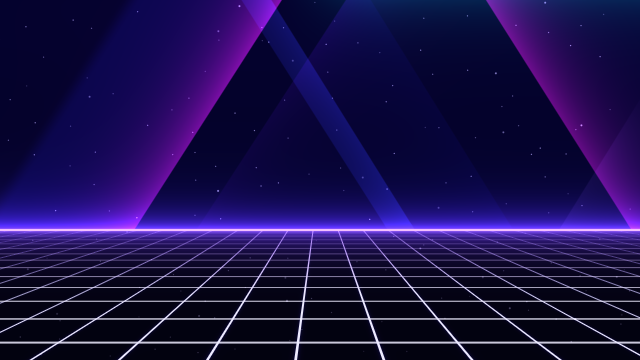
Write a WebGL 2 fragment shader that draws this background.

```glsl
#version 300 es
precision highp float;
// Neon night: a perspective grid floor under a dark sky with slanted light beams.
// Beams are one-sided fades from tilted edges, stars are hashed cells, and the
// grid lines are evenly spaced in projected floor coordinates.
uniform vec2 u_resolution;
out vec4 outColor;

const float HORIZON = 0.361;
const vec3 MAGENTA = vec3(0.46, 0.03, 0.36);
const vec3 BLUE = vec3(0.03, 0.025, 0.20);
const vec3 VIOLET = vec3(0.29, 0.14, 0.70);

vec3 hash3(vec2 cell) {
    vec3 h = fract(cell.xyx * vec3(0.1031, 0.1030, 0.0973));
    h += dot(h, h.yxz + 33.33);
    return fract((h.xxy + h.yzz) * h.zyx);
}

// Antialiased lines at whole values of coord, dimmed when thinner than a pixel
float gridLine(float coord, float halfWidth) {
    float pixel = max(length(vec2(dFdx(coord), dFdy(coord))), 1e-5);
    float dist = abs(fract(coord + 0.5) - 0.5);
    float w = max(halfWidth, 0.5 * pixel);
    return clamp((w - dist) / pixel + 0.5, 0.0, 1.0) * min(1.0, 2.0 * halfWidth / pixel);
}

// Light that starts sharply at dist = 0 and fades out as dist grows
float beam(float dist, float fade) {
    float pixel = 1.0 / u_resolution.y;
    return smoothstep(-pixel, pixel, dist) * exp(-max(dist, 0.0) / fade);
}

vec3 stars(vec2 p) {
    vec3 light = vec3(0.0);
    for (int i = 0; i < 2; i++) {
        float size = i == 0 ? 0.075 : 0.19;
        vec2 cell = floor(p / size);
        vec3 h = hash3(cell + 57.0 + 31.0 * float(i));
        vec2 center = (cell + 0.1 + 0.8 * h.xy) * size;
        float radius = i == 0 ? 0.0013 : 0.0024;
        float blur = 0.8 / u_resolution.y;
        float dot1 = 1.0 - smoothstep(radius - blur, radius + blur, length(p - center));
        float power = step(0.55, h.z) * (0.25 + 1.1 * (h.z - 0.55));
        light += vec3(0.85, 0.8, 1.0) * dot1 * power;
    }
    return light;
}

vec3 sky(vec2 p) {
    float drop = 1.0 - p.y;
    float height = max(p.y - HORIZON, 0.0);
    vec3 color = vec3(0.012, 0.006, 0.14) + vec3(0.005, 0.0, 0.04) * smoothstep(0.4, 1.0, p.y);

    // Teal haze along the upper right
    color += vec3(0.0, 0.13, 0.12) * exp(-drop / 0.07) * smoothstep(-0.15, 0.2, p.x);

    // Wide left beam: magenta rim on its right, blue body to its left
    float left = -0.106 - 0.642 * drop - p.x;
    color += MAGENTA * beam(left, 0.105) * mix(1.1, 0.6, drop);
    color += BLUE * 0.65 * beam(left, 9.0) * (1.0 - smoothstep(0.39, 0.45, left));

    // Right beam, fading to the right
    float right = p.x - 0.461 - 0.633 * drop;
    color += MAGENTA * beam(right, 0.10) * mix(0.95, 0.6, drop);
    color += BLUE * 0.3 * beam(right, 0.4);

    // Narrow blue shaft crossing the middle
    float shaft = -0.135 + 0.624 * drop - p.x;
    float shaftBack = p.x + 0.218 - 0.636 * drop;
    color += vec3(0.05, 0.06, 0.24) * beam(shaft, 0.16) * beam(shaftBack, 9.0);

    // Faint central tent made of two crossing beams
    float tentLeft = p.x - 0.072 + 0.65 * drop;
    float tentRight = 0.141 + 0.62 * drop - p.x;
    color += vec3(0.06, 0.012, 0.13) * beam(tentLeft, 0.14) * exp(-drop * 1.5);
    color += BLUE * 0.3 * beam(tentRight, 0.25) * beam(tentLeft, 9.0);

    // Faint slanted sheen at the far right
    color += vec3(0.05, 0.03, 0.08) * beam(p.x - 1.06 + 0.62 * drop, 0.12) * smoothstep(0.2, 0.45, drop);

    // Glow rising from the horizon
    color += VIOLET * exp(-height / 0.042);
    return color + vec3(0.015, 0.015, 0.14) * exp(-height / 0.13);
}

vec3 ground(vec2 p) {
    float depth = max(HORIZON - p.y, 0.0);
    float scale = depth + 0.1426;
    float across = p.x / (scale * 0.487) + 0.276;
    float along = (7.013 - 1.0 / scale) / 0.3705;
    float near = smoothstep(0.0, 0.2, depth);

    vec3 color = vec3(0.008, 0.006, 0.06) + VIOLET * 0.9 * exp(-depth / 0.05);
    float offset = abs(fract(across + 0.5) - 0.5);
    color += vec3(0.08, 0.06, 0.30) * exp(-offset / 0.022) * (0.4 + 0.6 * near);

    vec3 lineColor = mix(vec3(0.72, 0.56, 0.98), vec3(0.93, 0.92, 1.0), near);
    color = mix(color, lineColor, 0.85 * gridLine(along, 0.036));
    return mix(color, lineColor, gridLine(across, 0.016));
}

void main() {
    vec2 p = (gl_FragCoord.xy - vec2(0.5 * u_resolution.x, 0.0)) / u_resolution.y;
    float pixel = 1.0 / u_resolution.y;
    float above = smoothstep(-pixel, pixel, p.y - HORIZON);
    vec3 color = mix(ground(p), sky(p), above);
    color += stars(p) * mix(0.45, 1.0, above);

    // Hot horizon line with a tight halo
    float dist = abs(p.y - HORIZON);
    color += vec3(0.25, 0.16, 0.40) * exp(-dist / 0.009);
    color = mix(color, vec3(0.96, 0.76, 1.0), 1.0 - smoothstep(0.001, 0.001 + 1.5 * pixel, dist));
    outColor = vec4(clamp(color, 0.0, 1.0), 1.0);
}
```
